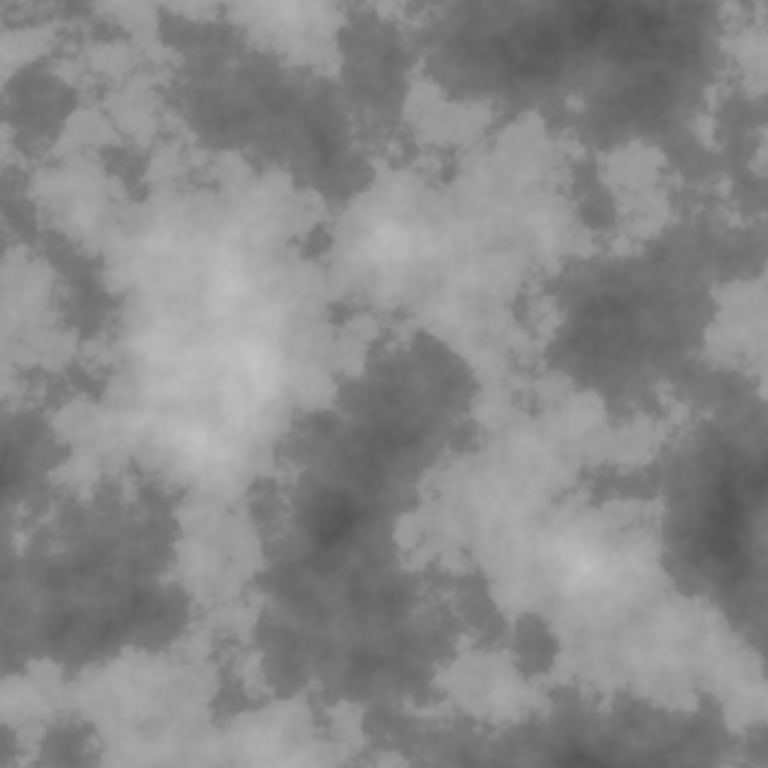
This texture is drawn by a Shadertoy shader. Its source:

```glsl
// Seamless grey cloud texture: soft light billows over darker hollows.

const int OCTAVES = 6;
const float BASE_CELLS = 3.0;     // whole number of cells, so the noise wraps
const float GAIN = 0.70;          // strength of the second octave
const float GAIN_DECAY = 0.93;    // finer octaves weaken faster
const float NOISE_SPREAD = 0.288; // standard deviation of the summed octaves
const float MID_GREY = 0.537;
const float BILLOW_STEP = 0.036;  // brightness jump across a cloud edge
const float BILLOW_EDGE = 0.42;   // softness of that edge
const float SHADING = 0.053;      // gradual shading inside clouds and hollows

float hash(vec2 p, float seed) {
    return fract(sin(dot(p, vec2(127.1, 311.7)) + seed * 74.7) * 43758.5453);
}

// Slope contribution of one lattice corner, wrapped at the period
float corner(vec2 cell, vec2 offset, vec2 local, float period, float seed) {
    float angle = 6.28318 * hash(mod(cell + offset, period), seed);
    return dot(vec2(cos(angle), sin(angle)), local - offset);
}

float gradientNoise(vec2 p, float period, float seed) {
    vec2 cell = floor(p);
    vec2 f = fract(p);
    vec2 fade = f * f * f * (f * (f * 6.0 - 15.0) + 10.0);
    float bottom = mix(corner(cell, vec2(0, 0), f, period, seed),
                       corner(cell, vec2(1, 0), f, period, seed), fade.x);
    float top = mix(corner(cell, vec2(0, 1), f, period, seed),
                    corner(cell, vec2(1, 1), f, period, seed), fade.x);
    return mix(bottom, top, fade.y);
}

// Octaves are shifted so that their lattices do not line up
float cloudNoise(vec2 uv, float cells, float gain, float decay) {
    float sum = 0.0;
    float amplitude = 1.0;
    for (int i = 0; i < OCTAVES; i++) {
        float seed = float(i) + 1.0;
        vec2 shift = vec2(hash(vec2(seed, 3.0), 0.0), hash(vec2(5.0, seed), 0.0));
        sum += amplitude * gradientNoise(uv * cells + shift, cells, seed);
        cells *= 2.0;
        amplitude *= gain;
        gain *= decay;
    }
    return sum;
}

// Splits the field into two tones and keeps some gradual shading in each
float cloudTone(float density) {
    float side = 2.0 * smoothstep(-BILLOW_EDGE, BILLOW_EDGE, density) - 1.0;
    return MID_GREY + BILLOW_STEP * side + SHADING * density;
}

void mainImage(out vec4 fragColor, in vec2 fragCoord) {
    vec2 uv = fragCoord / iResolution.xy;
    float density = cloudNoise(uv, BASE_CELLS, GAIN, GAIN_DECAY) / NOISE_SPREAD;
    fragColor = vec4(vec3(cloudTone(density)), 1.0);
}
```
